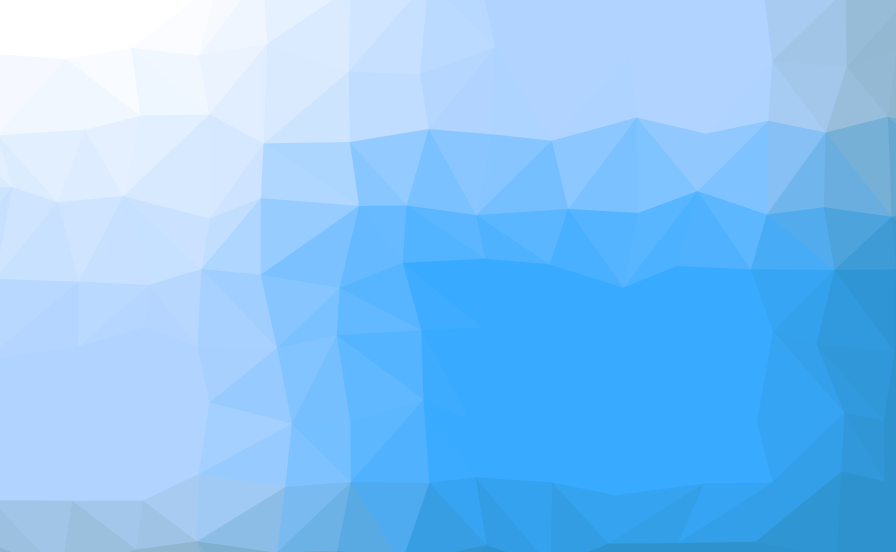
A Shadertoy shader for this background:

```glsl
const vec2 GRID = vec2(12.95, 7.77); // mesh cells across the canvas

float hash(vec2 p) {
    return fract(sin(dot(p, vec2(127.1, 311.7))) * 43758.5453);
}

// Mesh corner, shifted little enough to keep every cell convex
vec2 corner(vec2 id) {
    return id + 0.48 * (vec2(hash(id), hash(id + 37.0)) - 0.5);
}

// Smooth colours that the facets sample, in cell units
vec3 skyColor(vec2 p) {
    vec3 white = vec3(1.0);
    vec3 paleBlue = vec3(0.69, 0.83, 1.0);
    vec3 brightBlue = vec3(0.22, 0.667, 1.0);

    // White glow fading out from the upper left
    float fade = clamp((length(p - vec2(1.0, 9.47)) - 2.37) * 0.246, 0.0, 1.0);
    vec3 color = mix(white, paleBlue, fade);

    // Bright plateau in the lower right
    vec2 away = max(vec2(6.49 - p.x, p.y - 3.93) / vec2(3.46, 2.46), 0.0);
    color = mix(brightBlue, color, min(length(away), 1.0));

    // Dusky right and bottom margins
    float dusk = max(p.x - 10.9, 0.0) / 2.0 + max(1.1 - p.y, 0.0) / 1.3;
    return color * mix(vec3(1.0), vec3(0.82, 0.86, 0.81), min(dusk, 1.0));
}

// Signed distance to the line a-b, positive on its left
float edgeDistance(vec2 p, vec2 a, vec2 b) {
    vec2 e = b - a, q = p - a;
    return (e.x * q.y - e.y * q.x) / length(e);
}

// Flat colour in rgb, weighted by the coverage in alpha
vec4 facet(vec2 p, vec2 a, vec2 b, vec2 c, float pixel) {
    float inside = min(edgeDistance(p, a, b),
                   min(edgeDistance(p, b, c), edgeDistance(p, c, a)));
    float coverage = clamp(0.5 + inside / pixel, 0.0, 1.0);
    return coverage * vec4(skyColor((a + b + c) / 3.0), 1.0);
}

void mainImage(out vec4 fragColor, in vec2 fragCoord) {
    vec2 p = fragCoord / iResolution.xy * GRID + vec2(0.0, 0.066);
    float pixel = GRID.y / iResolution.y;
    vec4 sum = vec4(0.0);

    // Two facets for each nearby cell
    for (int y = -1; y <= 1; y++) {
        for (int x = -1; x <= 1; x++) {
            vec2 id = floor(p) + vec2(x, y);
            vec2 a = corner(id);
            vec2 b = corner(id + vec2(1.0, 0.0));
            vec2 c = corner(id + vec2(1.0, 1.0));
            vec2 d = corner(id + vec2(0.0, 1.0));

            // Turn the corners to flip the diagonal
            if (hash(id + 71.0) > 0.5) {
                vec2 first = a;
                a = b;
                b = c;
                c = d;
                d = first;
            }
            sum += facet(p, a, b, c, pixel) + facet(p, a, c, d, pixel);
        }
    }
    fragColor = vec4(sum.rgb / max(sum.a, 0.001), 1.0);
}
```
